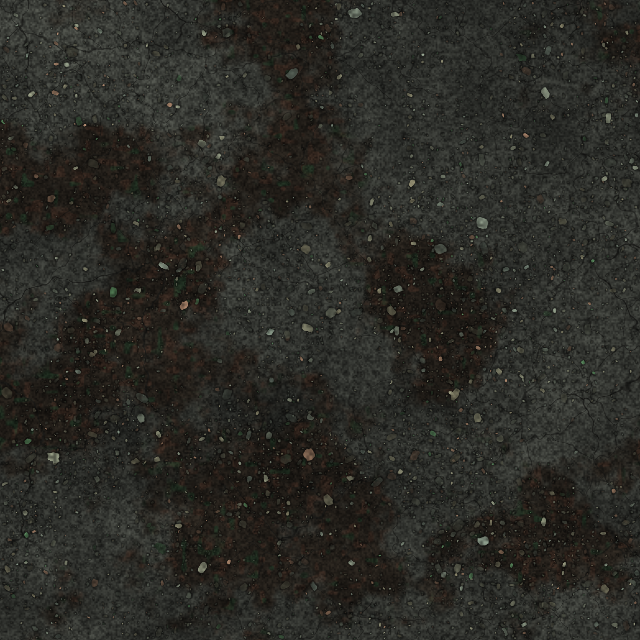
Reproduce this texture procedurally as a Shadertoy shader.

```glsl
#define ASPHALT vec3(0.183, 0.190, 0.174)
#define SOIL vec3(0.120, 0.100, 0.080)
#define CRACK vec3(0.085, 0.085, 0.078)
#define MOSS vec3(0.10, 0.20, 0.13)
#define RUST vec3(0.27, 0.17, 0.13)
#define PEBBLE vec3(0.50, 0.51, 0.45)
#define GRAIN 0.62
#define SOIL_LEVEL 0.53
#define PEBBLE_CELLS 30.0
#define CRACK_CELLS 5.0
#define CRACK_WIDTH 0.0022

// Hashes without sine
float hash1(vec2 p) {
    vec3 q = fract(vec3(p.xyx) * 0.1031);
    q += dot(q, q.yzx + 33.33);
    return fract((q.x + q.y) * q.z);
}

vec3 hash3(vec2 p) {
    vec3 q = fract(vec3(p.xyx) * vec3(0.1031, 0.1030, 0.0973));
    q += dot(q, q.yxz + 33.33);
    return fract((q.xxy + q.yzz) * q.zyx);
}

float valueNoise(vec2 p) {
    vec2 i = floor(p), f = fract(p);
    f = f * f * (3.0 - 2.0 * f);
    float low = mix(hash1(i), hash1(i + vec2(1, 0)), f.x);
    float high = mix(hash1(i + vec2(0, 1)), hash1(i + vec2(1, 1)), f.x);
    return mix(low, high, f.y);
}

float fbm(vec2 p) {
    float sum = 0.0, amp = 0.5;
    for (int i = 0; i < 5; i++) {
        sum += amp * valueNoise(p);
        p = mat2(1.6, 1.2, -1.2, 1.6) * p + 17.3;
        amp *= 0.5;
    }
    return sum / 0.97;
}

// Distance to the nearest edge of jittered Voronoi cells
float cellEdge(vec2 p) {
    vec2 i = floor(p), f = fract(p), nearest = vec2(0);
    float best = 9.0, edge = 9.0;
    for (int k = 0; k < 9; k++) {
        vec2 o = vec2(k % 3, k / 3) - 1.0;
        vec2 r = o + hash3(i + o).xy - f;
        if (dot(r, r) < best) { best = dot(r, r); nearest = r; }
    }
    for (int k = 0; k < 25; k++) {
        vec2 o = vec2(k % 5, k / 5) - 2.0;
        vec2 r = o + hash3(i + o).xy - f, d = r - nearest;
        if (dot(d, d) > 1e-4) edge = min(edge, dot(0.5 * (r + nearest), normalize(d)));
    }
    return edge;
}

// Warped, broken crack lines
float cracks(vec2 uv, float cells, float width) {
    vec2 warp = vec2(fbm(uv * 9.0), fbm(uv * 9.0 + 40.0)) - 0.5;
    warp += 0.15 * (vec2(valueNoise(uv * 70.0), valueNoise(uv * 70.0 + 9.0)) - 0.5);
    float d = cellEdge((uv + 0.09 * warp) * cells) / cells;
    float present = smoothstep(0.44, 0.60, fbm(uv * 4.0 + cells * 7.0));
    return present * (1.0 - smoothstep(0.15 * width, width, d));
}

// One layer of angular pebbles, blended over the ground
vec3 addPebbles(vec3 ground, vec2 uv, float cells, float share) {
    vec2 p = uv * cells, id = floor(p);
    vec3 a = hash3(id + cells), b = hash3(id + cells * 3.0 + 51.0);
    vec2 q = fract(p) - 0.5 - 0.4 * (a.xy - 0.5);
    float angle = 6.2832 * a.z;
    q = mat2(cos(angle), sin(angle), -sin(angle), cos(angle)) * q;
    q.y *= 1.1 + 0.9 * b.x;
    float radius = mix(0.12, 0.30, b.y * b.y);
    float facet = max(max(abs(q.x), abs(q.y)), 0.76 * abs(q.x + 0.8 * q.y));
    float d = (mix(length(q), facet, 0.6) - radius) / cells;
    d += 0.003 * (valueNoise(uv * 240.0) - 0.5) * min(1.0, 50.0 / cells);

    float exists = step(b.z, share);
    float shine = hash1(id + cells * 5.0);
    vec3 tint = mix(vec3(1.06, 1.0, 0.90), vec3(0.92, 1.02, 1.04), a.x);
    tint = mix(tint, vec3(1.15, 0.88, 0.80), step(0.86, a.y));
    tint = mix(tint, vec3(0.65, 0.98, 0.75), step(a.y, 0.07));
    vec3 stone = PEBBLE * tint * mix(0.42, 1.05, shine * shine * shine);
    stone *= 0.68 + 0.64 * valueNoise(uv * 210.0 + 5.0);

    float shadow = exists * (1.0 - smoothstep(0.0, 0.003, abs(d - 0.001)));
    ground *= 1.0 - 0.28 * shadow;
    float cover = 1.0 - smoothstep(-0.0012, 0.0006, d);
    return mix(ground, stone, exists * cover * mix(0.45, 0.95, shine));
}

void mainImage(out vec4 fragColor, in vec2 fragCoord) {
    vec2 uv = fragCoord / iResolution.y;

    // Worn asphalt with faint horizontal bands
    float bands = fbm(uv * vec2(2.5, 6.0) + 3.0);
    float blotch = fbm(uv * 16.0 + 60.0);
    vec3 color = ASPHALT * (1.0 + 0.75 * (bands - 0.5) + 0.55 * (blotch - 0.5));

    // Damp soil patches with rust and moss flecks
    float patches = fbm(uv * vec2(4.5, 5.5) + 21.0);
    float ragged = patches + 0.28 * (fbm(uv * 34.0 + 8.0) - 0.5);
    float soil = smoothstep(SOIL_LEVEL - 0.03, SOIL_LEVEL + 0.13, ragged);
    color = mix(color, SOIL * (0.75 + 0.5 * blotch), 0.88 * soil);
    float rust = smoothstep(0.62, 0.82, valueNoise(uv * 95.0 + 30.0));
    float moss = smoothstep(0.74, 0.92, valueNoise(uv * 80.0 + 77.0));
    color = mix(color, RUST, 0.38 * rust * soil);
    color = mix(color, MOSS, 0.55 * moss * soil);

    // Cracks, coarse and hairline
    color = mix(color, CRACK, 0.8 * cracks(uv, CRACK_CELLS, CRACK_WIDTH));
    color = mix(color, CRACK, 0.55 * cracks(uv + 3.7, CRACK_CELLS * 2.3, CRACK_WIDTH * 0.7));

    // Fine grain
    float fine = 0.6 * valueNoise(uv * 390.0) + 0.4 * valueNoise(uv * 210.0 + 13.0);
    float medium = valueNoise(uv * 120.0 + 19.0);
    color *= 1.0 + GRAIN * (1.5 * (fine - 0.5) + 0.45 * (medium - 0.5));

    // Pebbles from coarse to fine, gathered in clusters
    float cluster = smoothstep(0.32, 0.68, fbm(uv * 7.0 + 90.0));
    for (int i = 2; i >= 0; i--) {
        float cells = PEBBLE_CELLS * pow(2.1, float(i));
        color = addPebbles(color, uv, cells, mix(0.10, 0.55, cluster));
    }
    fragColor = vec4(color, 1.0);
}
```
